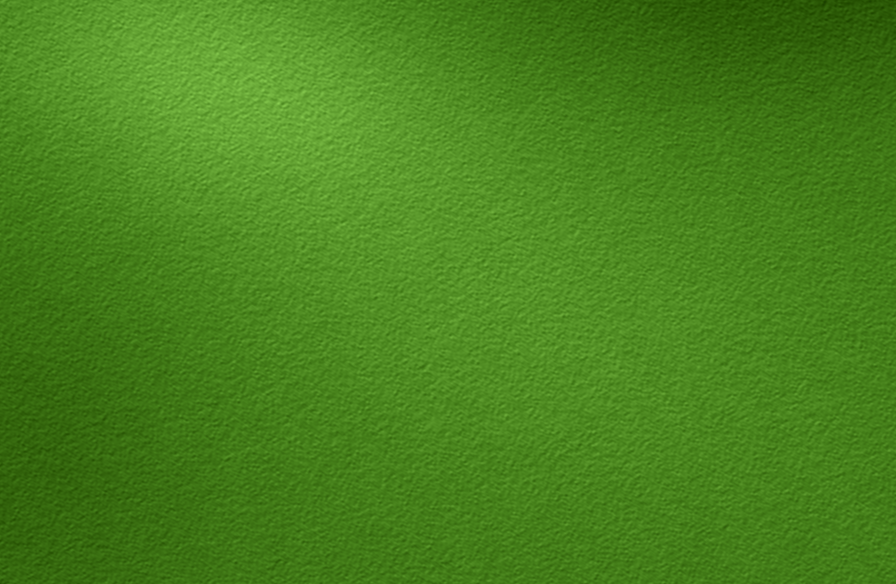
This texture is drawn by a WebGL 1 fragment shader. Its source:

```glsl
precision highp float;
// Green felt cloth with a fine short nap under soft diagonal light.
uniform vec2 u_resolution;

#define BASE_TONE 0.28
#define GRAIN_SCALE 215.0
#define GRAIN_CONTRAST 0.48
#define MOTTLE_CONTRAST 0.05
#define GLOW_STRENGTH 0.58
#define BAND_STRENGTH 0.34
#define SHADE_STRENGTH 0.46
#define DARK_GREEN vec3(0.19, 0.38, 0.04)
#define MID_GREEN vec3(0.27, 0.50, 0.10)
#define LIGHT_GREEN vec3(0.43, 0.68, 0.23)

float hash(vec2 cell) {
  vec3 p = fract(vec3(cell.xyx) * 0.1031);
  p += dot(p, p.yzx + 33.33);
  return fract((p.x + p.y) * p.z);
}

float valueNoise(vec2 p) {
  vec2 cell = floor(p);
  vec2 f = fract(p);
  f = f * f * (3.0 - 2.0 * f);
  float low = mix(hash(cell), hash(cell + vec2(1.0, 0.0)), f.x);
  float high = mix(hash(cell + vec2(0.0, 1.0)), hash(cell + 1.0), f.x);
  return mix(low, high, f.y);
}

vec2 rotate(vec2 p, float angle) {
  float c = cos(angle);
  float s = sin(angle);
  return vec2(c * p.x + s * p.y, c * p.y - s * p.x);
}

// Soft elliptical pool of light or shade.
float pool(vec2 p, vec2 center, vec2 radius, float angle) {
  vec2 d = rotate(p - center, angle) / radius;
  return exp(-dot(d, d));
}

// Height of the matted fibres: two crossing layers of short flecks.
float napHeight(vec2 p) {
  float rising = valueNoise(rotate(p, 0.5) * vec2(0.75, 1.15));
  float falling = valueNoise(rotate(p, -0.6) * vec2(0.8, 1.3) + 37.0);
  return 0.5 * (rising + falling);
}

float lighting(vec2 uv) {
  float tone = BASE_TONE;
  tone += GLOW_STRENGTH * pool(uv, vec2(0.24, 0.88), vec2(0.28, 0.20), -0.6);
  tone += BAND_STRENGTH * pool(uv, vec2(0.55, 0.50), vec2(0.47, 0.32), -0.72);
  tone -= SHADE_STRENGTH * pool(uv, vec2(0.90, 1.05), vec2(0.36, 0.20), 0.0);
  tone -= 0.26 * pool(uv, vec2(0.0, 0.20), vec2(0.20, 0.38), 0.0);
  return tone;
}

vec3 feltColor(float tone) {
  vec3 lower = mix(DARK_GREEN, MID_GREEN, tone / 0.4);
  vec3 upper = mix(MID_GREEN, LIGHT_GREEN, (tone - 0.4) / 0.6);
  return mix(lower, upper, step(0.4, tone));
}

void main() {
  vec2 uv = gl_FragCoord.xy / u_resolution;
  vec2 cloth = gl_FragCoord.xy / u_resolution.y;

  // Light the nap from the upper left, with some plain fibre tint.
  vec2 nap = cloth * GRAIN_SCALE;
  vec2 towardLight = vec2(-0.45, 0.75);
  float height = napHeight(nap);
  float grain = height - napHeight(nap + towardLight) + 0.35 * (height - 0.5);

  // Faint uneven wear at a larger scale.
  float mottle = valueNoise(cloth * 70.0) + valueNoise(cloth * 25.0 + 9.0) - 1.0;

  float tone = lighting(uv);
  tone += GRAIN_CONTRAST * grain * mix(0.8, 1.1, clamp(tone, 0.0, 1.0));
  tone += MOTTLE_CONTRAST * mottle;

  gl_FragColor = vec4(clamp(feltColor(tone), 0.0, 1.0), 1.0);
}
```
